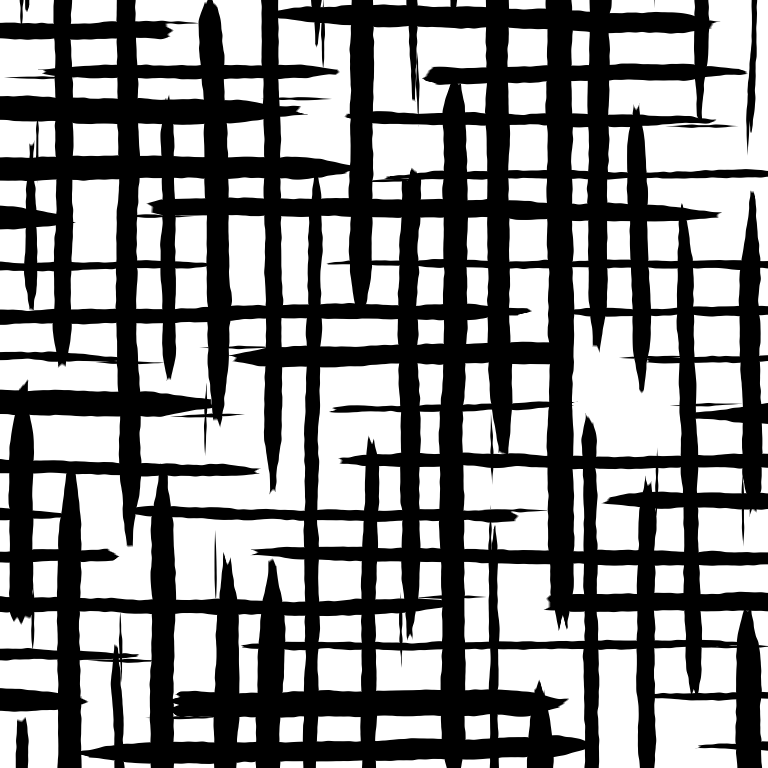
A WebGL 2 fragment shader for this pattern:

```glsl
#version 300 es
precision highp float;
// Draws a hand-brushed black crosshatch of ragged ink strokes on white.

uniform vec2 u_resolution;
out vec4 fragColor;

const vec3 PAPER = vec3(1.0);
const vec3 INK = vec3(0.0);
const float LANES = 16.0;                        // brush lanes per canvas side
const vec2 HALF_WIDTH = vec2(0.0042, 0.0168);    // thinnest, thickest stroke
const vec2 PERIOD = vec2(0.38, 1.15);            // stroke plus gap along a lane
const vec2 INSET = vec2(0.005, 0.095);           // gap left at each stroke end
const vec2 TAPER = vec2(0.012, 0.13);            // blunt to pointed tips
const float LANE_JITTER = 0.42;                  // sideways shift, in lanes
const float LEAN = 0.035;                        // slope of a stroke
const float WOBBLE = 0.007;                      // slow bend of a stroke
const float ROUGHNESS = 0.0032;                  // uneven stroke edges
const float FRAY = 0.024;                        // depth of torn stroke ends
const float BRISTLE_SHARE = 0.6;                 // strokes with a stray hair
const vec2 BRISTLE = vec2(0.045, 0.0019);        // half length, half width

float hash(vec2 p) {
    return fract(sin(dot(p, vec2(127.1, 311.7))) * 43758.5453);
}

// Smooth one-dimensional value noise, 0 to 1
float noise(float x, float seed) {
    float cell = floor(x);
    float f = fract(x);
    f = f * f * (3.0 - 2.0 * f);
    return mix(hash(vec2(cell, seed)), hash(vec2(cell + 1.0, seed)), f);
}

// Approximate signed distance to one stroke; p.x runs along it, p.y across
float strokeDistance(vec2 p, float start, float end, vec2 id) {
    float seed = floor(hash(id) * 900.0);
    float middle = 0.5 * (start + end);

    // Bent, leaning centre line
    float y = p.y - (hash(id + 1.3) - 0.5) * LANE_JITTER / LANES;
    y -= (hash(id + 2.7) - 0.5) * LEAN * clamp(p.x - middle, -0.5, 0.5);
    y -= (noise(p.x * 5.0, seed) - 0.5) * WOBBLE;

    // Tips narrow over a different length at each end
    float fromStart = p.x - start;
    float fromEnd = end - p.x;
    float taperStart = mix(TAPER.x, TAPER.y, hash(id + 3.1));
    float taperEnd = mix(TAPER.x, TAPER.y, hash(id + 4.9));
    float body = smoothstep(0.0, taperStart, fromStart)
               * smoothstep(0.0, taperEnd, fromEnd);
    float width = mix(HALF_WIDTH.x, HALF_WIDTH.y, hash(id + 5.3));

    // Each edge has its own slow swell and fine nicks
    float side = seed + (y < 0.0 ? 11.0 : 23.0);
    float rough = noise(p.x * 28.0, side) - 0.5
                + 0.4 * (noise(p.x * 110.0, side + 5.0) - 0.5);
    float across = abs(y) - width * mix(0.3, 1.0, body) - ROUGHNESS * rough;

    // Torn ends
    float tearStart = FRAY * noise(y * 190.0, seed + 31.0);
    float tearEnd = FRAY * noise(y * 190.0, seed + 47.0);
    float along = max(tearStart - fromStart, tearEnd - fromEnd);
    float d = max(across, along * 0.35);

    // Stray bristle mark beside one of the ends
    if (hash(id + 6.7) < BRISTLE_SHARE) {
        float tip = hash(id + 7.9) < 0.5 ? start + 0.02 : end - 0.02;
        float offset = width * (hash(id + 8.3) < 0.5 ? -1.0 : 1.0);
        float u = (p.x - tip) / BRISTLE.x;
        float hair = BRISTLE.y * (1.0 - u * u)
                   * (0.6 + 0.8 * noise(p.x * 90.0, seed + 61.0));
        d = min(d, abs(y - offset) - hair);
    }
    return d;
}

// Nearest stroke among the lanes around p, for one direction
float brushLanes(vec2 p, float axis) {
    float d = 1.0;
    float nearest = floor(p.y * LANES);
    for (int i = -1; i <= 1; i++) {
        float lane = nearest + float(i);
        vec2 laneId = vec2(lane, axis);
        float period = mix(PERIOD.x, PERIOD.y, hash(laneId));
        float shift = hash(laneId + 9.1);
        float current = floor(p.x / period + shift);
        for (int j = -1; j <= 1; j++) {
            float k = current + float(j);
            vec2 id = vec2(lane + 37.0 * k, axis + 3.0 * k);
            float start = (k - shift) * period
                        + mix(INSET.x, INSET.y, hash(id + 10.7));
            float end = (k + 1.0 - shift) * period
                      - mix(INSET.x, INSET.y, hash(id + 12.1));
            vec2 local = vec2(p.x, p.y - (lane + 0.5) / LANES);
            d = min(d, strokeDistance(local, start, end, id));
        }
    }
    return d;
}

void main() {
    float scale = min(u_resolution.x, u_resolution.y);
    vec2 p = gl_FragCoord.xy / scale;
    float d = min(brushLanes(p, 17.0), brushLanes(p.yx, 71.0));
    float ink = clamp(0.5 - d * scale, 0.0, 1.0);
    fragColor = vec4(mix(PAPER, INK, ink), 1.0);
}
```
